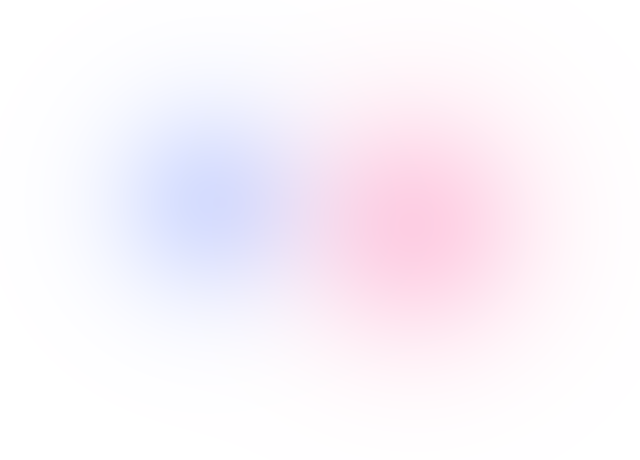
Give the GLSL for this background, as a Shadertoy shader.

```glsl
// Two soft overlapping glows, periwinkle blue and rose pink, on white.

// Glow centres as fractions of the canvas, origin at the lower left
const vec2 BLUE_CENTER = vec2(0.325, 0.563);
const vec2 PINK_CENTER = vec2(0.648, 0.510);

// Gaussian widths in units of canvas height
const float BLUE_SPREAD = 0.155;
const float PINK_SPREAD = 0.182;

// Paper and the tint at the heart of each glow
const vec3 PAPER = vec3(1.0, 0.999, 1.0);
const vec3 BLUE_TINT = vec3(0.835, 0.870, 1.0);
const vec3 PINK_TINT = vec3(0.995, 0.810, 0.890);

// Gaussian falloff around a centre, kept round at any aspect ratio
float glow(vec2 uv, vec2 center, float spread) {
    float aspect = iResolution.x / iResolution.y;
    vec2 offset = (uv - center) * vec2(aspect, 1.0) / spread;
    return exp(-0.5 * dot(offset, offset));
}

void mainImage(out vec4 fragColor, in vec2 fragCoord) {
    vec2 uv = fragCoord / iResolution.xy;

    // Translucent washes multiply, giving lilac where they overlap
    vec3 blueWash = mix(vec3(1.0), BLUE_TINT, glow(uv, BLUE_CENTER, BLUE_SPREAD));
    vec3 pinkWash = mix(vec3(1.0), PINK_TINT, glow(uv, PINK_CENTER, PINK_SPREAD));

    fragColor = vec4(PAPER * blueWash * pinkWash, 1.0);
}
```
